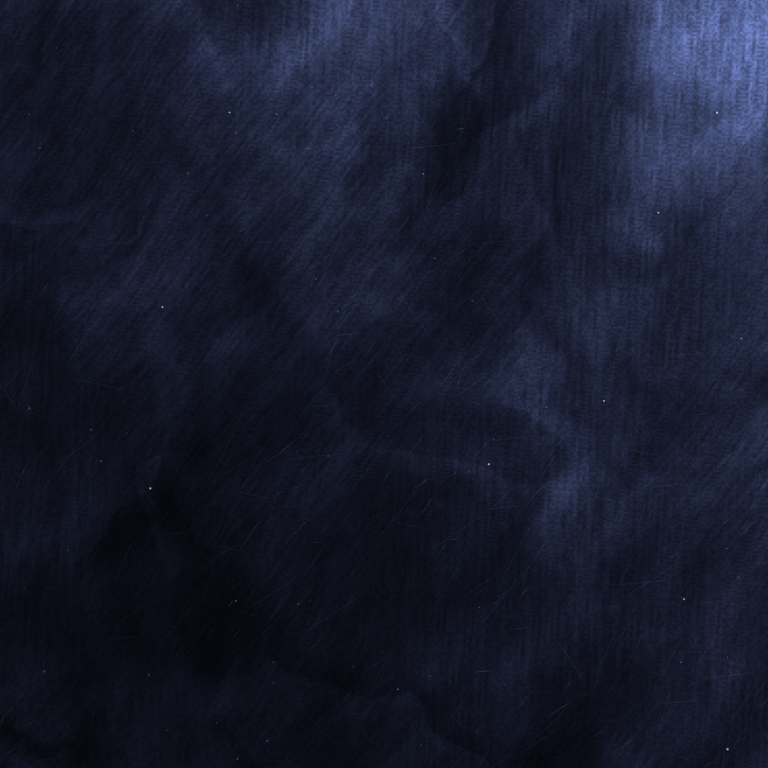
Write a WebGL 2 fragment shader that draws this texture.

```glsl
#version 300 es
precision highp float;
// Dark blue scuffed metal: light from the upper right, wiped smudges, hairline scratches and dust.
uniform vec2 u_resolution;
out vec4 fragColor;

const vec3 SHADOW_TINT = vec3(0.50, 0.58, 1.0);
const vec3 LIGHT_TINT = vec3(0.55, 0.65, 1.0);
const vec3 SCRATCH_TINT = vec3(0.72, 0.85, 1.0);
const vec2 LIGHT_AXIS = vec2(0.45, 0.55);
const vec2 GLOW_CENTER = vec2(1.02, 0.90);
const float AMBIENT = 0.082;
const float LIGHT_GAIN = 0.27;
const float GLOW_GAIN = 0.24;
const float CLOUD_CONTRAST = 1.05;
const float SMEAR_CONTRAST = 0.9;
const float MOTTLE_CONTRAST = 0.65;
const float HAIR_CONTRAST = 0.30;
const float GRAIN_CONTRAST = 0.34;
const float BRUSH_ANGLE = 0.95;
const int SCRATCH_LAYERS = 22;
const float SCRATCH_HALF_WIDTH = 0.0005;

float hash(vec2 p) {
    return fract(sin(dot(p, vec2(127.1, 311.7))) * 43758.5453);
}

vec2 hash2(vec2 p) {
    return vec2(hash(p), hash(p + 37.7));
}

vec2 rotate(vec2 p, float angle) {
    float c = cos(angle), s = sin(angle);
    return vec2(c * p.x + s * p.y, c * p.y - s * p.x);
}

float noise(vec2 p) {
    vec2 cell = floor(p), f = fract(p);
    f = f * f * (3.0 - 2.0 * f);
    float low = mix(hash(cell), hash(cell + vec2(1, 0)), f.x);
    float high = mix(hash(cell + vec2(0, 1)), hash(cell + vec2(1, 1)), f.x);
    return mix(low, high, f.y);
}

float fbm(vec2 p) {
    float sum = 0.0, amplitude = 0.5;
    for (int i = 0; i < 5; i++) {
        sum += amplitude * noise(p);
        p = rotate(p, 0.6) * 2.03 + 11.3;
        amplitude *= 0.5;
    }
    return sum;
}

// Wiped bands with one crisp side and one soft side, broken into short pieces
float wipe(vec2 p, float angle, vec2 scale) {
    vec2 q = rotate(p, angle) * scale;
    float height = noise(q);
    float band = smoothstep(0.49, 0.53, height) * (1.0 - smoothstep(0.53, 0.76, height));
    return band * smoothstep(0.42, 0.72, noise(q * 0.9 + 23.0));
}

// One layer of slightly bent scratches, at most one per stretched cell
float scratches(vec2 p, float layer, float pixel) {
    float turn = hash(vec2(layer, 4.2)) - 0.5;
    float angle = BRUSH_ANGLE + turn * (mod(layer, 3.0) < 1.0 ? 3.1 : 0.8);
    vec2 scale = vec2(4.5, 12.0);
    vec2 q = rotate(p, angle) * scale + layer * 17.3;
    vec2 cell = floor(q);
    vec2 place = hash2(cell + layer), shape = hash2(cell + layer + 71.0);
    vec2 d = (fract(q) - 0.5 - (place - 0.5) * 0.3) / scale;
    float halfLength = mix(0.005, 0.07, shape.x * shape.x);
    float along = d.x / halfLength;
    float bend = (shape.y - 0.5) * 0.12 * halfLength * (along * along - 0.4);
    float line = clamp((SCRATCH_HALF_WIDTH - abs(d.y - bend)) / pixel + 0.5, 0.0, 1.0);
    float fade = 1.0 - smoothstep(0.3, 1.0, abs(along));
    float wear = 0.35 + 0.65 * noise(vec2(d.x * 160.0, layer * 3.7));
    float bright = 0.22 * pow(hash(cell + 5.1 * layer), 12.0) * (1.0 - shape.x);
    return line * fade * wear * (0.06 + bright) * step(0.35, hash(cell - layer));
}

// Round specks scattered over a grid
float dust(vec2 p, float count, float share, float pixel) {
    vec2 q = p * count, cell = floor(q);
    vec2 offset = (fract(q) - 0.2 - 0.6 * hash2(cell + count)) / count;
    float size = hash(cell + 9.4);
    float radius = mix(0.0005, 0.0015, size * size);
    float spot = clamp((radius - length(offset)) / pixel + 0.5, 0.0, 1.0);
    return spot * step(hash(cell + 3.3), share) * mix(0.15, 0.65, size);
}

void main() {
    vec2 uv = gl_FragCoord.xy / u_resolution;
    float pixel = 1.0 / min(u_resolution.x, u_resolution.y);
    vec2 warp = vec2(fbm(uv * 3.0 + 4.0), fbm(uv * 3.0 + 19.0)) - 0.48;
    vec2 bent = uv + 0.25 * warp;

    // Broad light and corner glow
    float slope = dot(uv, LIGHT_AXIS);
    vec2 toGlow = uv - GLOW_CENTER;
    float tone = AMBIENT + LIGHT_GAIN * slope * slope;
    tone += GLOW_GAIN * exp(-dot(toGlow, toGlow) * 32.0);

    // Clouds, diagonal smears, small mottling and upright streaks
    float cloud = fbm(bent * 4.2 + 7.0) - 0.48;
    float smear = fbm(rotate(bent, 0.75) * vec2(4.0, 11.0) + 31.0) - 0.48;
    float mottle = fbm(rotate(bent, 1.1) * vec2(13.0, 24.0) + 43.0) - 0.48;
    float streak = noise(bent * vec2(18.0, 2.5) + 53.0) - 0.5;
    tone *= exp(CLOUD_CONTRAST * cloud + SMEAR_CONTRAST * smear + MOTTLE_CONTRAST * mottle + 0.2 * streak);

    // Dark and pale wipes in crossing directions
    float darkWipe = wipe(bent, 0.7, vec2(3.0, 8.0)) + wipe(bent + 3.0, -0.75, vec2(2.6, 7.0));
    tone *= 1.0 - 0.24 * min(darkWipe, 1.0);
    tone *= 1.0 + 0.28 * wipe(bent + 8.0, -0.9, vec2(3.0, 8.0));

    // Brushed hairs in two directions and fine grain
    float slanted = noise(rotate(uv + 0.03 * warp, BRUSH_ANGLE) * vec2(38.0, 240.0)) - 0.5;
    float upright = noise(rotate(uv, 1.5) * vec2(30.0, 250.0) + 17.0) - 0.5;
    float hair = mix(slanted, upright, smoothstep(0.35, 0.65, noise(uv * 5.0 + 77.0)));
    float grain = noise(uv * 370.0 + 90.0) - 0.5;
    tone *= 1.0 + HAIR_CONTRAST * hair + GRAIN_CONTRAST * grain;

    vec3 color = tone * mix(SHADOW_TINT, LIGHT_TINT, smoothstep(0.08, 0.36, tone));

    // Scratches gather in worn patches
    float marks = 0.0;
    for (int i = 0; i < SCRATCH_LAYERS; i++) marks += scratches(uv, float(i) + 1.0, pixel);
    marks *= 0.25 + 0.95 * smoothstep(0.35, 0.7, noise(uv * 4.0 + 61.0));
    marks += dust(uv, 12.0, 0.22, pixel) + 0.25 * dust(uv, 38.0, 0.06, pixel);
    color += marks * SCRATCH_TINT;

    fragColor = vec4(clamp(color, 0.0, 1.0), 1.0);
}
```
